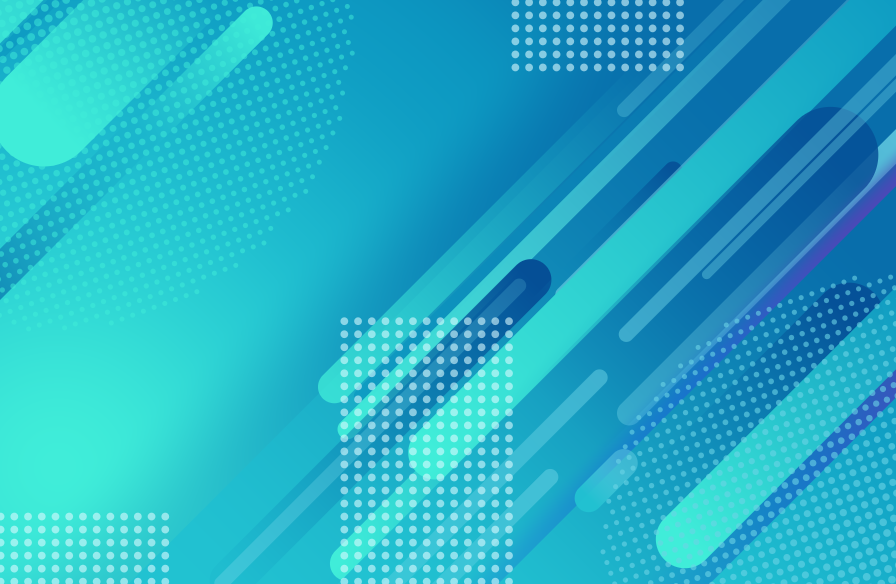
Give the GLSL for this background, as a Shadertoy shader.

```glsl
const vec3 AQUA = vec3(.25, .93, .85);
const vec3 TEAL = vec3(.13, .76, .82);
const vec3 SEA = vec3(.05, .60, .76);
const vec3 BLUE = vec3(.03, .43, .67);
const vec3 NAVY = vec3(.02, .31, .59);
const vec3 PALE = vec3(.42, .83, .90);
const vec3 VIOLET = vec3(.30, .28, .72);
const vec3 AZURE = vec3(.10, .42, .84);

// Coverage of a signed distance, smoothed over one pixel
float fill(float d) {
    return clamp(.5 - d * iResolution.y, 0., 1.);
}

// Diagonal pill: x of q runs along the lanes, y across them
vec3 pill(vec3 base, vec2 q, vec2 span, float lane, float radius, vec4 low, vec4 high) {
    float nearest = clamp(q.x, span.x, span.y);
    float d = length(q - vec2(nearest, lane)) * .7071 - radius;
    vec4 c = mix(low, high, (nearest - span.x) / (span.y - span.x));
    return mix(base, c.rgb, c.a * fill(d));
}

// Wide band below a diagonal edge, with a soft shadow above it
vec3 band(vec3 base, vec2 q, float edge, vec2 fade, vec3 low, vec3 high, float width, vec4 shadow) {
    float t = smoothstep(fade.x, fade.y, q.x);
    float soft = smoothstep(edge - width, edge, q.y);
    base = mix(base, shadow.rgb, shadow.a * soft * mix(.25, 1., t));
    return mix(base, mix(low, high, t), fill((edge - q.y) * .7071));
}

// Rectangular block of dots, counted right and down from its first centre
float dotGrid(vec2 p, vec2 first, vec2 count) {
    vec2 pitch = vec2(.0235, .0223);
    vec2 g = (p - first) * vec2(1., -1.);
    vec2 cell = clamp(round(g / pitch), vec2(0.), count - 1.);
    return fill(length(g - cell * pitch) - .0066);
}

// Disc of tilted dots that shrink towards the rim
float halftone(vec2 p, vec2 centre, float radius, float tilt) {
    const float pitch = .0195;
    float c = cos(tilt), s = sin(tilt);
    vec2 g = mat2(c, -s, s, c) * (p - centre);
    vec2 cell = round(g / pitch) * pitch;
    float reach = length(cell) / radius;
    float size = mix(.0068, .0042, reach);
    return fill(length(g - cell) - size) * step(reach, 1.);
}

vec3 backdrop(vec2 p) {
    float d = distance(p, vec2(.1, .2));
    vec3 c = mix(AQUA, TEAL, smoothstep(0., .58, d));
    c = mix(c, SEA, smoothstep(.4, .98, d));
    return mix(c, BLUE, smoothstep(.9, 1.4, d));
}

vec3 cornerPills(vec3 c, vec2 q) {
    c = pill(c, q, vec2(-.6, .05), .47, .031, vec4(BLUE, .85), vec4(SEA, 0.));
    c = pill(c, q, vec2(-.12, .36), .27, .09, vec4(AQUA, 1.), vec4(AQUA, 0.));
    c = pill(c, q, vec2(-.2, .2), .03, .036, vec4(AQUA, .9), vec4(AQUA, .6));
    c = pill(c, q, vec2(-.2, .2), .09, .011, vec4(SEA, .8), vec4(SEA, .8));
    return pill(c, q, vec2(.02, .4), .478, .028, vec4(AQUA, 0.), vec4(AQUA, .95));
}

vec3 upperStripes(vec3 c, vec2 q) {
    c = band(c, q, 1.22, vec2(-.7, 1.2), TEAL, BLUE, .27, vec4(BLUE, .85));
    c = pill(c, q, vec2(-.09, 1.), 1.235, .028, vec4(AQUA, .75), vec4(TEAL, 0.));
    c = pill(c, q, vec2(-.06, 1.4), 1.297, .0127, vec4(SEA, .8), vec4(BLUE, .9));
    c = pill(c, q, vec2(.88, 1.5), 1.257, .012, vec4(PALE, .3), vec4(PALE, .15));
    c = pill(c, q, vec2(-.14, 1.4), 1.33, .017, vec4(AQUA, .95), vec4(PALE, .25));
    c = pill(c, q, vec2(-.6, .43), 1.388, .0352, vec4(SEA, .1), vec4(NAVY, 1.));
    c = pill(c, q, vec2(-.62, .4), 1.378, .012, vec4(PALE, .4), vec4(PALE, .2));
    c = pill(c, q, vec2(.4, .86), 1.445, .016, vec4(SEA, 0.), vec4(NAVY, .9));
    c = pill(c, q, vec2(.46, 1.6), 1.468, .013, vec4(PALE, .65), vec4(PALE, .3));
    c = pill(c, q, vec2(.6, 1.44), 1.485, .016, vec4(SEA, 0.), vec4(NAVY, .9));
    c = pill(c, q, vec2(-.37, .1), 1.56, .03, vec4(AQUA, 1.), vec4(AQUA, .2));
    return pill(c, q, vec2(-.03, 1.6), 1.52, .046, vec4(AQUA, 1.), vec4(SEA, 1.));
}

vec3 middleStripes(vec3 c, vec2 q) {
    c = band(c, q, 1.578, vec2(-.4, 1.1), TEAL, BLUE, .04, vec4(SEA, .15));
    c = pill(c, q, vec2(.37, 1.5), 1.785, .021, vec4(PALE, .45), vec4(PALE, .85));
    c = pill(c, q, vec2(.25, 1.157), 1.687, .082, vec4(BLUE, 0.), vec4(NAVY, .85));
    c = pill(c, q, vec2(.5, 1.5), 1.645, .013, vec4(PALE, .5), vec4(PALE, .35));
    c = pill(c, q, vec2(.74, 1.5), 1.68, .008, vec4(PALE, .4), vec4(PALE, .35));
    c = pill(c, q, vec2(-.4, .38), 1.673, .014, vec4(PALE, .3), vec4(PALE, .5));
    return pill(c, q, vec2(-.3, .125), 1.759, .014, vec4(PALE, .3), vec4(PALE, .5));
}

vec3 lowerStripes(vec3 c, vec2 q) {
    vec3 glow = mix(AZURE, VIOLET, smoothstep(.4, 1.1, q.x));
    c = band(c, q, 1.853, vec2(-.3, 1.1), TEAL, BLUE, .075, vec4(glow, .95));
    c = pill(c, q, vec2(.155, .275), 1.861, .024, vec4(TEAL, .95), vec4(PALE, .45));
    c = pill(c, q, vec2(.25, .91), 1.998, .06, vec4(SEA, 0.), vec4(NAVY, .95));
    c = band(c, q, 2.215, vec2(.1, 1.), TEAL, SEA, .16, vec4(glow, .9));
    return pill(c, q, vec2(.25, 1.1), 2.096, .05, vec4(AQUA, 1.), vec4(SEA, .9));
}

void mainImage(out vec4 fragColor, in vec2 fragCoord) {
    vec2 p = fragCoord / iResolution.y;
    vec2 q = vec2(p.x + p.y - 1., p.x - p.y + 1.);

    vec3 c = cornerPills(backdrop(p), q);
    c = mix(c, AQUA, .5 * halftone(p, vec2(.09, .95), .515, .35));
    c = lowerStripes(middleStripes(upperStripes(c, q), q), q);
    c = mix(c, PALE, .6 * halftone(p, vec2(1.514, .044), .485, .35));

    // Square dot blocks
    float dots = dotGrid(p, vec2(.8825, .996), vec2(13., 6.));
    dots = max(dots, dotGrid(p, vec2(.5896, .45), vec2(13., 21.)));
    dots = max(dots, dotGrid(p, vec2(.001, .1155), vec2(13., 6.)));
    fragColor = vec4(mix(c, vec3(.85, .98, 1.), .6 * dots), 1.);
}
```
